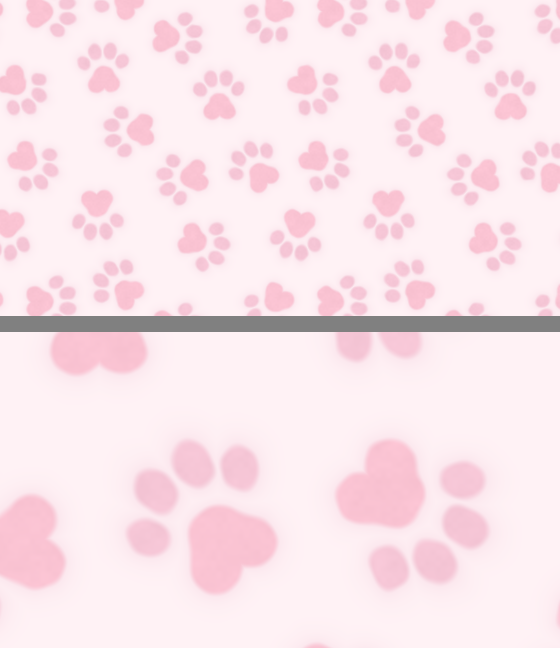
Top, the full canvas; bottom, a detail of the centre.
Give the GLSL for this pattern, as a WebGL 1 fragment shader.

```glsl
precision highp float;

uniform vec2 u_resolution;

// The canvas is 432 units tall; one tile holds fourteen paws.
const float CANVAS_HEIGHT = 432.0;
const vec2 TILE = vec2(398.0, 396.5);

const vec3 BACKGROUND = vec3(1.0, 0.95, 0.962);
const vec3 HALO = vec3(0.97, 0.86, 0.90);
const vec3 PAD_PINK = vec3(0.98, 0.765, 0.825);
const vec3 TOE_PINK = vec3(0.962, 0.775, 0.838);

float hash(vec2 p) {
  return fract(sin(dot(p, vec2(127.1, 311.7))) * 43758.5453);
}

float noise(vec2 p) {
  vec2 cell = floor(p);
  vec2 f = fract(p);
  f = f * f * (3.0 - 2.0 * f);
  float low = mix(hash(cell), hash(cell + vec2(1.0, 0.0)), f.x);
  float high = mix(hash(cell + vec2(0.0, 1.0)), hash(cell + vec2(1.0, 1.0)), f.x);
  return mix(low, high, f.y);
}

vec2 rotate(vec2 p, float angle) {
  float c = cos(angle);
  float s = sin(angle);
  return vec2(c * p.x + s * p.y, c * p.y - s * p.x);
}

float smoothMin(float a, float b, float blend) {
  float h = clamp(0.5 + 0.5 * (b - a) / blend, 0.0, 1.0);
  return mix(b, a, h) - blend * h * (1.0 - h);
}

float ellipse(vec2 p, vec2 center, vec2 radii, float tilt) {
  vec2 q = rotate(p - center, tilt) / radii;
  return (length(q) - 1.0) * min(radii.x, radii.y);
}

// Rounded pad with two rear lobes, pointing along +x.
float padDistance(vec2 p) {
  float front = length(p - vec2(4.0, 0.0)) - 14.5;
  float lobes = length(vec2(p.x + 6.0, abs(p.y) - 10.0)) - 11.5;
  return smoothMin(front, lobes, 5.0);
}

float toeDistance(vec2 p) {
  p.y = abs(p.y);
  float inner = ellipse(p, vec2(38.5, 10.5), vec2(11.0, 8.6), 0.12);
  float outer = ellipse(p, vec2(24.0, 26.0), vec2(10.0, 8.4), 0.55);
  return min(inner, outer);
}

// Nearest pad and toe distances, with the paw repeated on every tile.
vec2 addPaw(vec2 nearest, vec2 p, vec2 center, float angle) {
  vec2 q = mod(p - center + 0.5 * TILE, TILE) - 0.5 * TILE;
  q = rotate(q, angle);
  return min(nearest, vec2(padDistance(q), toeDistance(q)));
}

vec2 pawField(vec2 p) {
  vec2 d = vec2(1000.0);
  d = addPaw(d, p, vec2(54.0, 416.0), 0.03);
  d = addPaw(d, p, vec2(174.0, 428.0), 2.43);
  d = addPaw(d, p, vec2(227.0, 382.0), -0.09);
  d = addPaw(d, p, vec2(379.0, 420.0), -2.23);
  d = addPaw(d, p, vec2(142.0, 323.0), 1.62);
  d = addPaw(d, p, vec2(300.0, 286.0), 1.60);
  d = addPaw(d, p, vec2(18.0, 320.0), -0.73);
  d = addPaw(d, p, vec2(192.0, 254.0), 3.23);
  d = addPaw(d, p, vec2(33.0, 216.0), -0.70);
  d = addPaw(d, p, vec2(265.0, 191.0), 3.33);
  d = addPaw(d, p, vec2(358.0, 191.0), 2.22);
  d = addPaw(d, p, vec2(133.0, 154.0), -1.54);
  d = addPaw(d, p, vec2(11.0, 126.0), -1.76);
  d = addPaw(d, p, vec2(264.0, 104.0), -0.39);
  return d;
}

float coverage(float d, float softness) {
  return 1.0 - smoothstep(-softness, softness, d);
}

void main() {
  float unitsPerPixel = CANVAS_HEIGHT / u_resolution.y;
  vec2 p = gl_FragCoord.xy * unitsPerPixel;

  // Slightly uneven outlines, different in each tile.
  vec2 wobble = vec2(noise(p * 0.13), noise(p * 0.13 + 57.0)) - 0.5;
  vec2 d = pawField(p + 1.4 * wobble);
  float softness = 1.4 + 0.5 * unitsPerPixel;

  // Faint bloom around each paw.
  float bloom = exp(-max(min(d.x, d.y), 0.0) / 4.5);
  vec3 color = mix(BACKGROUND, HALO, 0.6 * bloom);

  // Soft fills with mild mottling.
  float mottle = 0.018 * (noise(p * 0.11 + 19.0) - 0.5) + 0.012 * (noise(p * 0.4) - 0.5);
  color = mix(color, TOE_PINK + mottle, coverage(d.y, softness));
  color = mix(color, PAD_PINK + mottle, coverage(d.x, softness));

  gl_FragColor = vec4(color, 1.0);
}
```
